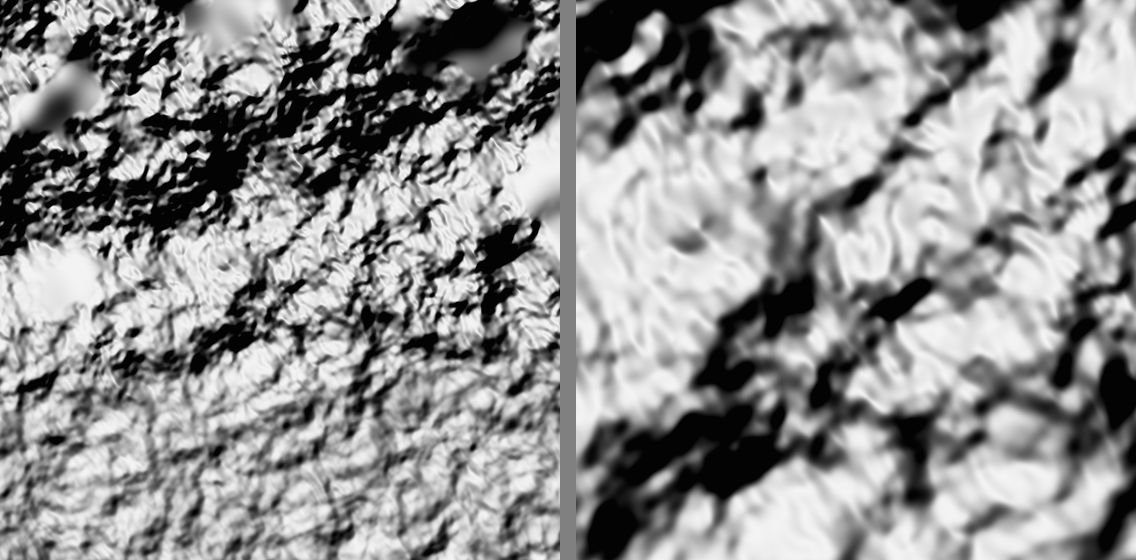
Left: the whole. Right: its middle third, enlarged.
This texture map is drawn by a Shadertoy shader. Its source:

```glsl
const int OCTAVES = 5;
const float BASE_FREQUENCY = 4.7;
// Slope added by each octave, coarse to fine
const float CALM_SLOPE[OCTAVES] = float[](0.14, 0.20, 0.34, 0.38, 0.17);
const float ROUGH_SLOPE[OCTAVES] = float[](0.65, 0.85, 0.90, 0.88, 0.80);
const vec2 GRAIN_DIRECTION = vec2(0.906, 0.423);
const vec2 GRAIN_SCALE = vec2(1.14, 0.96);
const float WARP_FREQUENCY = 9.0;
const float WARP_AMOUNT = 0.012;
const vec2 ROUGH_RANGE = vec2(0.26, 0.58);
const float VALLEY_LEVEL = 0.54;
const float VALLEY_TILT = 0.27;
const float VALLEY_WIDTH = 0.11;
const float VALLEY_DEPTH = 0.11;
const float LIT_WALL_CALM = 0.35;
const float TILT_TO_LIGHT = 0.05;
const int PATCHES = 5;
const vec2 PATCH_CENTER = vec2(0.55, 0.65);
const vec2 PATCH_ARC = vec2(0.48, 0.35);
const float PATCH_STEP = 0.9;
const float PATCH_RADIUS = 0.13;
const float PATCH_SHRINK = 0.02;
const float PATCH_RAGGED = 0.14;
const float PATCH_SOFTNESS = 0.05;
const float PATCH_RELIEF = 0.75;
const vec3 LIGHT = vec3(-0.48, 0.58, 0.66);
const float EXPOSURE = 1.07;
const float SHOULDER = 0.13;
const float BLACK_LEVEL = 0.012;
const float SAMPLE_STEP = 0.0033;

// Integer hash giving a vector in -1..1
vec2 hashVector(ivec2 cell) {
    uvec2 v = uvec2(cell) * 1664525u + 1013904223u;
    v.x += v.y * 1664525u;
    v.y += v.x * 1664525u;
    v ^= v >> 16u;
    v.x += v.y * 1664525u;
    v.y += v.x * 1664525u;
    v ^= v >> 16u;
    return vec2(v & 65535u) / 32767.5 - 1.0;
}

float gradientNoise(vec2 p) {
    ivec2 cell = ivec2(floor(p));
    vec2 f = fract(p);
    vec2 u = f * f * f * (f * (f * 6.0 - 15.0) + 10.0);
    float a = dot(hashVector(cell), f);
    float b = dot(hashVector(cell + ivec2(1, 0)), f - vec2(1, 0));
    float c = dot(hashVector(cell + ivec2(0, 1)), f - vec2(0, 1));
    float d = dot(hashVector(cell + ivec2(1, 1)), f - vec2(1, 1));
    return 1.3 * mix(mix(a, b, u.x), mix(c, d, u.x), u.y);
}

// Smooth areas strung along an arc, with ragged rims
float smoothPatches(vec2 p, float ragged) {
    float mask = 0.0;
    for (int i = 0; i < PATCHES; i++) {
        float angle = float(i) * PATCH_STEP;
        vec2 center = PATCH_CENTER + PATCH_ARC * vec2(cos(angle), sin(angle));
        float radius = PATCH_RADIUS - PATCH_SHRINK * float(i);
        float edge = length(p - center) - radius + PATCH_RAGGED * ragged;
        mask = max(mask, 1.0 - smoothstep(-PATCH_SOFTNESS, PATCH_SOFTNESS, edge));
    }
    return mask;
}

float terrainHeight(vec2 p) {
    vec2 warp = vec2(gradientNoise(p * WARP_FREQUENCY + 31.7),
                     gradientNoise(p * WARP_FREQUENCY + 74.2));
    float broad = gradientNoise(p * 4.0 + 12.4);
    float ragged = warp.y + 0.6 * gradientNoise(p * 22.0 + 5.3);
    float detail = 1.0 - smoothPatches(p, ragged);

    // Diagonal valley: shaded upper wall, lit lower wall
    float across = p.y - VALLEY_LEVEL - VALLEY_TILT * (p.x - 0.05) + 0.05 * broad;
    across /= VALLEY_WIDTH;
    float height = -VALLEY_DEPTH * exp(-across * across);
    height += TILT_TO_LIGHT * (p.x - p.y);

    float roughness = smoothstep(ROUGH_RANGE.x, ROUGH_RANGE.y,
                                 p.y + 0.12 * broad + 0.08 * warp.x);
    roughness *= 1.0 - LIT_WALL_CALM * exp(-(across + 0.8) * (across + 0.8));

    // Octaves laid along the grain
    vec2 w = p + WARP_AMOUNT * warp;
    vec2 crossGrain = vec2(-GRAIN_DIRECTION.y, GRAIN_DIRECTION.x);
    vec2 q = GRAIN_SCALE * vec2(dot(w, GRAIN_DIRECTION), dot(w, crossGrain));
    float frequency = BASE_FREQUENCY;
    for (int i = 0; i < OCTAVES; i++) {
        float slope = mix(CALM_SLOPE[i], ROUGH_SLOPE[i], roughness);
        slope *= i < 2 ? mix(PATCH_RELIEF, 1.0, detail) : detail;
        height += slope / frequency * gradientNoise(q * frequency + 17.3 * float(i));
        frequency *= 2.0;
    }
    return height;
}

void mainImage(out vec4 fragColor, in vec2 fragCoord) {
    vec2 p = fragCoord / iResolution.y;

    // Surface normal from central differences
    vec2 e = vec2(SAMPLE_STEP, 0.0);
    vec2 slope = vec2(terrainHeight(p + e.xy) - terrainHeight(p - e.xy),
                      terrainHeight(p + e.yx) - terrainHeight(p - e.yx));
    vec3 normal = normalize(vec3(-slope / (2.0 * SAMPLE_STEP), 1.0));

    // Grey relief lit from the upper left, with softened highlights
    float light = max(dot(normal, LIGHT), 0.0);
    float shade = light * (EXPOSURE - SHOULDER * light) + BLACK_LEVEL;
    fragColor = vec4(vec3(shade), 1.0);
}
```
